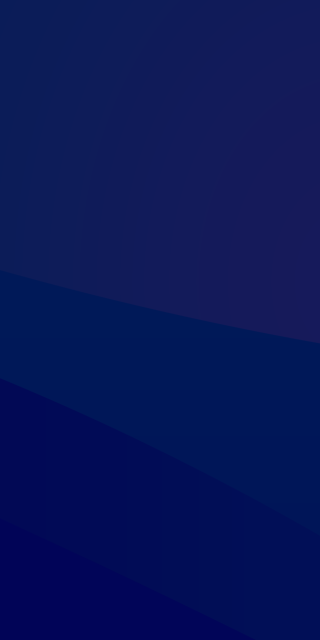
Write a WebGL 2 fragment shader that draws this background.

```glsl
#version 300 es
precision highp float;

uniform vec2 u_resolution;
out vec4 fragColor;

#define SKY_COOL vec3(0.038, 0.112, 0.345)
#define SKY_WARM vec3(0.086, 0.102, 0.355)
#define BAND_TOP vec3(0.000, 0.098, 0.345)
#define BAND_LOW vec3(0.000, 0.084, 0.345)
#define DEEP_LEFT vec3(0.006, 0.034, 0.335)
#define DEEP_RIGHT vec3(0.004, 0.060, 0.340)
#define FLOOR_COLOR vec3(0.004, 0.012, 0.345)
#define GLOW_CENTER vec2(1.10, 1.12)

// Height of a sloping edge that bows by the given amount at mid-width
float edgeHeight(float x, float left, float right, float bow) {
  return mix(left, right, x) + 4.0 * bow * x * (1.0 - x);
}

// Smooth coverage of the area below an edge
float below(float y, float edge) {
  float soft = 0.8 / u_resolution.y;
  return 1.0 - smoothstep(edge - soft, edge + soft, y);
}

void main() {
  vec2 uv = gl_FragCoord.xy / u_resolution;
  vec2 p = vec2(uv.x, uv.y * u_resolution.y / u_resolution.x);

  // Upper field: violet glow from the right side
  float glow = 1.0 - smoothstep(0.1, 1.45, length((p - GLOW_CENTER) * vec2(1.0, 0.75)));
  vec3 color = mix(SKY_COOL, SKY_WARM, glow);

  // Middle band
  float upperEdge = edgeHeight(uv.x, 0.578, 0.4635, -0.0065);
  vec3 band = mix(BAND_LOW, BAND_TOP, smoothstep(0.18, 0.56, uv.y));
  color = mix(color, band, below(uv.y, upperEdge));

  // Lower field, brighter toward the right
  float lowerEdge = edgeHeight(uv.x, 0.409, 0.163, 0.010);
  vec3 deep = mix(DEEP_LEFT, DEEP_RIGHT, smoothstep(-0.1, 1.0, uv.x));
  color = mix(color, deep, below(uv.y, lowerEdge));

  // Faint bottom corner
  float floorEdge = edgeHeight(uv.x, 0.190, -0.050, 0.003);
  color = mix(color, FLOOR_COLOR, 0.8 * below(uv.y, floorEdge));

  fragColor = vec4(color, 1.0);
}
```
